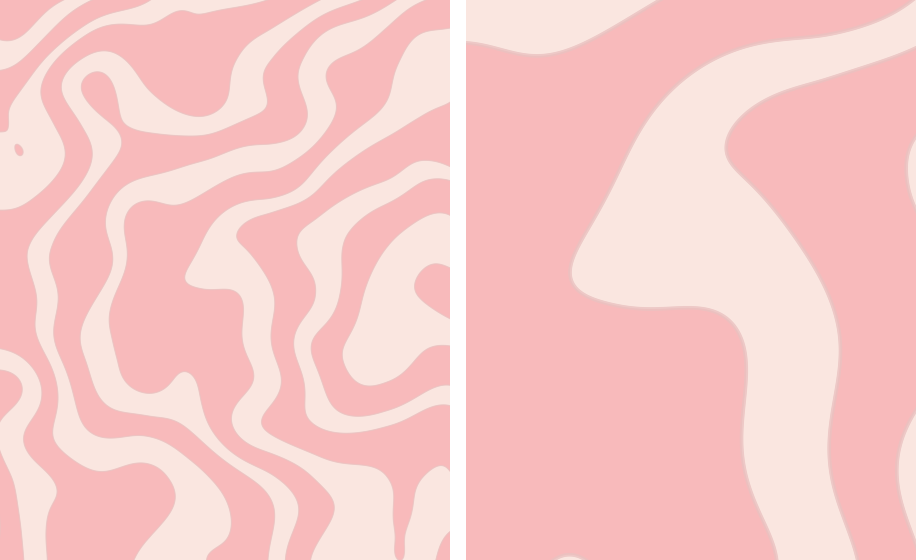
Left: the whole. Right: its middle third, enlarged.
This pattern is drawn by a WebGL 2 fragment shader. Its source:

```glsl
#version 300 es
precision highp float;
// Liquid marble stripes in blush pink and cream with a fine outline.
// Stretched rings around a point beyond the right edge are folded by smooth
// noise, then cut into two tones by a cosine whose threshold drifts.

#define PERIOD 0.140       // stripe pair width, in canvas heights
#define SWAY 0.180         // strength of the sideways bending
#define SWAY_SCALE 4.8     // bends per canvas height
#define DRIFT 0.260        // uneven spacing of the stripes
#define DRIFT_SCALE 2.6
#define WIDTH_VARIATION 0.90
#define PINK_BIAS 0.20     // above zero gives pink the larger share
#define LINE_HALF_WIDTH 0.0011
#define RING_CENTER vec2(0.95, 0.42)
#define RING_STRETCH vec2(0.90, 1.10)

uniform vec2 u_resolution;
out vec4 fragColor;

const float TAU = 6.2831853;
const vec3 PINK = vec3(0.972, 0.728, 0.732);
const vec3 CREAM = vec3(0.982, 0.902, 0.878);
const vec3 OUTLINE = vec3(0.915, 0.760, 0.755);

// Integer hash of a lattice cell, turned into a unit direction
vec2 latticeDirection(ivec2 cell) {
    uint h = uint(cell.x) * 1597334677u ^ uint(cell.y) * 3812015801u;
    h = (h ^ (h >> 16)) * 2246822519u;
    h = (h ^ (h >> 13)) * 3266489917u;
    h ^= h >> 16;
    float angle = TAU * float(h >> 8) / 16777216.0;
    return vec2(cos(angle), sin(angle));
}

// Gradient noise with a quintic fade, roughly -0.7 to 0.7
float noise(vec2 p) {
    ivec2 cell = ivec2(floor(p));
    vec2 f = fract(p);
    vec2 fade = f * f * f * (f * (f * 6.0 - 15.0) + 10.0);
    float a = dot(latticeDirection(cell), f);
    float b = dot(latticeDirection(cell + ivec2(1, 0)), f - vec2(1.0, 0.0));
    float c = dot(latticeDirection(cell + ivec2(0, 1)), f - vec2(0.0, 1.0));
    float d = dot(latticeDirection(cell + ivec2(1, 1)), f - vec2(1.0, 1.0));
    return mix(mix(a, b, fade.x), mix(c, d, fade.x), fade.y);
}

// Stripe field: positive in pink, negative in cream
float stripes(vec2 p) {
    vec2 sway = vec2(noise(p * SWAY_SCALE + 11.3), noise(p * SWAY_SCALE + 47.7));
    vec2 bent = p + SWAY * sway;
    vec2 q = (bent - RING_CENTER) * RING_STRETCH;
    float rings = sqrt(dot(q, q) + 0.01);
    float spacing = DRIFT * noise(bent * DRIFT_SCALE + 23.1);
    float widths = WIDTH_VARIATION * noise(p * 3.0 + 71.9);
    return cos(TAU * (rings + spacing) / PERIOD) + PINK_BIAS + widths;
}

// Field divided by its slope: approximate signed distance to the edge
float edgeDistance(vec2 p) {
    const vec2 STEP = vec2(0.001, 0.0);
    vec2 slope = vec2(stripes(p + STEP.xy) - stripes(p - STEP.xy),
                      stripes(p + STEP.yx) - stripes(p - STEP.yx)) / (2.0 * STEP.x);
    return stripes(p) / max(length(slope), 0.001);
}

void main() {
    vec2 p = gl_FragCoord.xy / u_resolution.y;
    float pixel = 1.0 / u_resolution.y;
    float d = edgeDistance(p);

    // Two flat tones with a smoothed border
    vec3 color = mix(CREAM, PINK, smoothstep(-0.6 * pixel, 0.6 * pixel, d));

    // Fine outline along the border
    float outline = 1.0 - smoothstep(-0.6 * pixel, 0.6 * pixel, abs(d) - LINE_HALF_WIDTH);
    color = mix(color, OUTLINE, 0.8 * outline);

    fragColor = vec4(color, 1.0);
}
```
